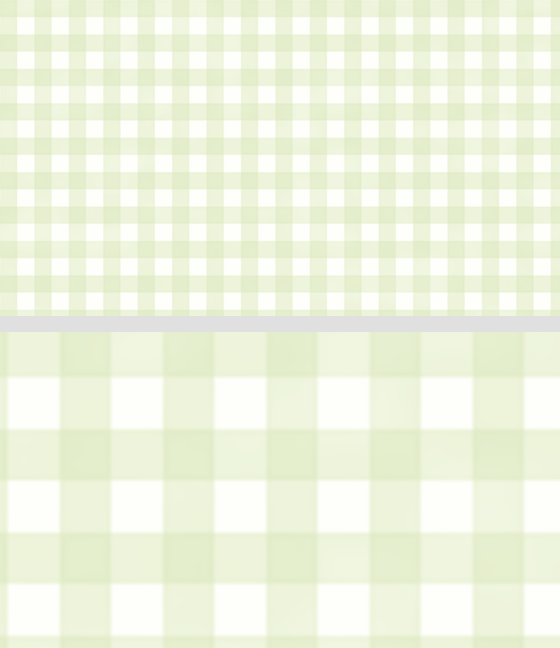
Top, the full canvas; bottom, a detail of the centre.
A Shadertoy shader for this pattern:

```glsl
// Pale green gingham: two crossed sets of translucent stripes with a faint uneven wash.
#define PERIOD 0.10893                  // stripe repeat, in canvas heights
#define STRIPE 0.5                      // stripe width, in repeats
#define SOFTNESS 0.03                   // edge blur, in repeats
#define SEAM 0.010                      // darkening along stripe edges
#define WASH 0.16                       // uneven fading of the dye
#define GRAIN 0.006                     // fine tonal variation
#define PAPER vec3(0.995, 1.0, 0.985)
#define SINGLE vec3(0.930, 0.957, 0.858)
#define CROSSED vec3(0.896, 0.932, 0.800)

float hash(vec2 p) {
    return fract(sin(dot(p, vec2(127.1, 311.7))) * 43758.5453);
}

float noise(vec2 p) {
    vec2 i = floor(p), f = fract(p);
    f = f * f * (3.0 - 2.0 * f);
    return mix(mix(hash(i), hash(i + vec2(1, 0)), f.x),
               mix(hash(i + vec2(0, 1)), hash(i + vec2(1, 1)), f.x), f.y);
}

// Signed distance to the nearest stripe edge on each axis, negative inside
vec2 stripeDistance(vec2 u) {
    return abs(fract(u - 0.5 * STRIPE + 0.5) - 0.5) - 0.5 * STRIPE;
}

void mainImage(out vec4 fragColor, in vec2 fragCoord) {
    // Repeats counted from the top left corner
    vec2 u = vec2(fragCoord.x, iResolution.y - fragCoord.y) / (iResolution.y * PERIOD);
    float pixel = 1.0 / (iResolution.y * PERIOD);

    vec2 d = stripeDistance(u);
    float blur = max(SOFTNESS, 0.7 * pixel);
    vec2 stripe = 1.0 - smoothstep(-blur, blur, d);

    // Dye fades softly along and between stripes
    float fade = WASH * smoothstep(0.45, 0.9, noise(u * vec2(0.9, 1.3) + 7.0));
    float single = max(stripe.x, stripe.y) * (1.0 - fade);
    float crossed = stripe.x * stripe.y * (1.0 - fade);
    vec3 color = mix(mix(PAPER, SINGLE, single), CROSSED, crossed);

    // Thin darker seams just inside the stripe edges
    vec2 seam = exp(-pow((d + SOFTNESS) / 0.03, vec2(2.0))) * stripe;
    color -= SEAM * max(seam.x, seam.y) * vec3(0.8, 0.7, 1.2);

    // Gentle mottling on the dyed areas only
    float mottle = noise(u * 2.3) + 0.5 * noise(u * 6.0 + 19.0) - 0.75;
    color += GRAIN * mottle * single * vec3(1.0, 0.7, 1.6);

    fragColor = vec4(clamp(color, 0.0, 1.0), 1.0);
}
```
